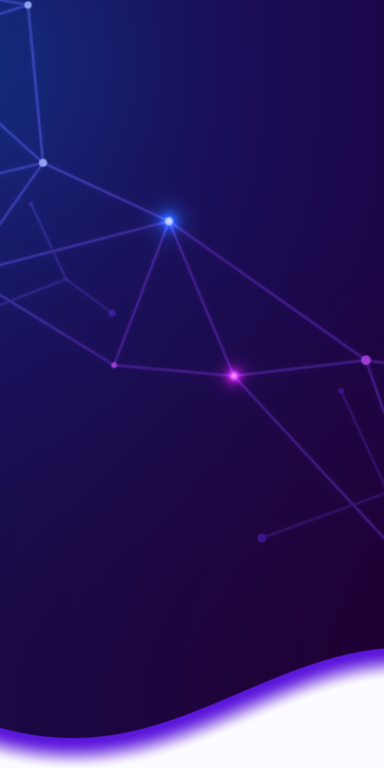
Write a Shadertoy shader that draws this background.

```glsl
// Glowing node network on an indigo gradient above a soft white wave.

const vec3 WHITE = vec3(0.99, 0.985, 1.0);
const vec3 WAVE_VIOLET = vec3(0.36, 0.09, 0.86);
const vec3 LINE_BLUE = vec3(0.27, 0.30, 0.82);
const vec3 LINE_VIOLET = vec3(0.31, 0.13, 0.62);

// Bright nodes come first, then faint ones, then ends on the border.
const vec2 NODES[12] = vec2[12](
    vec2(0.073, 1.987), vec2(0.112, 1.576), vec2(0.440, 1.424),
    vec2(0.297, 1.049), vec2(0.609, 1.021), vec2(0.953, 1.062),
    vec2(0.081, 1.469), vec2(0.172, 1.273), vec2(0.292, 1.185),
    vec2(0.888, 0.982), vec2(0.682, 0.599), vec2(1.010, 0.718));

// Indices of linked nodes; the last five links are faint.
const ivec2 LINKS[11] = ivec2[11](
    ivec2(0, 1), ivec2(1, 2), ivec2(2, 3), ivec2(2, 4), ivec2(2, 5),
    ivec2(3, 4), ivec2(4, 5),
    ivec2(6, 7), ivec2(7, 8), ivec2(9, 11), ivec2(10, 11));

// Lines leaving the canvas: node index, then the border point.
const vec3 EXITS[11] = vec3[11](
    vec3(0, 0.0, 2.000), vec3(0, 0.0, 1.964), vec3(1, 0.0, 1.677),
    vec3(1, 0.0, 1.549), vec3(1, 0.0, 1.417), vec3(2, 0.0, 1.310),
    vec3(3, 0.0, 1.232), vec3(4, 1.0, 0.599), vec3(5, 1.0, 0.927),
    vec3(5, 1.0, 1.055), vec3(7, 0.0, 1.206));

// Radius of each node.
const float RADII[12] = float[12](0.010, 0.011, 0.011, 0.008, 0.011, 0.013,
    0.006, 0.005, 0.010, 0.008, 0.012, 0.005);

float segmentDistance(vec2 p, vec2 a, vec2 b) {
    vec2 along = b - a;
    float t = clamp(dot(p - a, along) / dot(along, along), 0.0, 1.0);
    return length(p - a - along * t);
}

float softLine(vec2 p, vec2 a, vec2 b) {
    float d = segmentDistance(p, a, b);
    return 0.68 * (1.0 - smoothstep(0.0008, 0.0065, d)) + 0.14 * exp(-d * 110.0);
}

float disc(vec2 p, vec2 center, float radius) {
    return 1.0 - smoothstep(radius - 0.004, radius + 0.003, length(p - center));
}

float glow(vec2 p, vec2 center, float radius) {
    vec2 d = (p - center) / radius;
    return exp(-dot(d, d));
}

vec3 backdrop(vec2 p) {
    vec3 low = mix(vec3(0.10, 0.035, 0.27), vec3(0.125, 0.0, 0.20), p.x);
    vec3 high = mix(vec3(0.095, 0.09, 0.40), vec3(0.105, 0.025, 0.29), p.x);
    vec3 color = mix(low, high, smoothstep(0.2, 1.65, p.y));
    return mix(color, vec3(0.065, 0.18, 0.49), 0.75 * glow(p, vec2(-0.06, 1.84), 0.42));
}

float waveHeight(float x) {
    return 0.196 - 0.118 * cos(3.14159 * (x - 0.19) / 0.87);
}

float waveSlope(float x) {
    return 0.426 * sin(3.14159 * (x - 0.19) / 0.87);
}

vec3 network(vec3 color, vec2 p) {
    // Lines shift from blue at upper left to violet at lower right.
    float warmth = smoothstep(-0.9, 0.1, p.x - p.y + 0.75);
    vec3 lineColor = mix(LINE_BLUE, LINE_VIOLET, warmth);
    float lines = 0.0;
    for (int i = 0; i < 11; i++) {
        float strength = i < 7 ? 0.85 : 0.5;
        lines = max(lines, strength * softLine(p, NODES[LINKS[i].x], NODES[LINKS[i].y]));
        float exitStrength = i < 10 ? 0.8 : 0.5;
        lines = max(lines, exitStrength * softLine(p, NODES[int(EXITS[i].x)], EXITS[i].yz));
    }
    color = mix(color, lineColor, lines);

    // Halos around the two brightest nodes.
    color += vec3(0.05, 0.35, 0.72) * (0.7 * glow(p, NODES[2], 0.024) + 0.25 * glow(p, NODES[2], 0.05));
    color += vec3(0.62, 0.05, 0.58) * (0.8 * glow(p, NODES[4], 0.020) + 0.25 * glow(p, NODES[4], 0.04));

    // Node discs.
    for (int i = 0; i < 12; i++) {
        vec2 node = NODES[i];
        float pinkness = smoothstep(1.45, 1.02, node.y);
        vec3 bright = mix(vec3(0.60, 0.68, 0.97), vec3(0.66, 0.24, 0.88), pinkness);
        vec3 faint = mix(vec3(0.25, 0.15, 0.68), vec3(0.23, 0.07, 0.53), node.x);
        color = mix(color, i < 6 ? bright : faint, 0.9 * disc(p, node, RADII[i]));
    }
    color += vec3(0.25, 0.20, 0.08) * glow(p, NODES[2], 0.009);
    return color + vec3(0.32, 0.30, 0.10) * glow(p, NODES[4], 0.009);
}

void mainImage(out vec4 fragColor, in vec2 fragCoord) {
    vec2 p = fragCoord / iResolution.xy * vec2(1.0, 2.0);
    float pixel = 2.0 / iResolution.y;
    vec3 color = network(backdrop(p), p);

    // White wave with a violet inner rim.
    float slope = waveSlope(p.x);
    float depth = (waveHeight(p.x) - p.y) / sqrt(1.0 + slope * slope);
    vec3 wave = mix(WAVE_VIOLET, WHITE, smoothstep(0.006, 0.085, depth));
    color = mix(color, wave, smoothstep(-pixel, pixel, depth));
    fragColor = vec4(clamp(color, 0.0, 1.0), 1.0);
}
```
